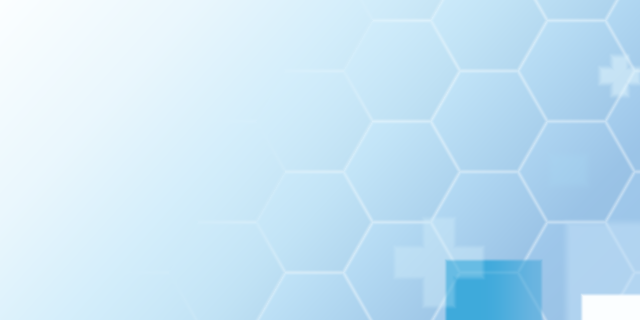
This background is drawn by a WebGL 2 fragment shader. Its source:

```glsl
#version 300 es
precision highp float;
// Pale blue medical-style backdrop: a diagonal white-to-blue gradient, a honeycomb
// of light lines fading in from the left, and translucent crosses and squares.
// Everything is built from distance functions in units of the canvas height.

#define HEX_HEIGHT 0.3151
#define HEX_ORIGIN vec2(1.2552, 0.7786)
#define LINE_HALF_WIDTH 0.0045
#define LINE_SOFT 0.006
#define LINE_ALPHA 0.40
#define CELL_SHADE 0.016
#define EDGE_SOFT 0.007
#define DOWN_WEIGHT 0.45

uniform vec2 u_resolution;
out vec4 fragColor;

const vec3 WHITE = vec3(0.985, 0.996, 1.0);
const vec3 ICE = vec3(0.915, 0.967, 0.991);
const vec3 PALE = vec3(0.825, 0.930, 0.982);
const vec3 SKY = vec3(0.755, 0.888, 0.962);
const vec3 HAZE = vec3(0.685, 0.836, 0.940);
const vec3 DUSK = vec3(0.610, 0.770, 0.908);
const vec3 AZURE = vec3(0.245, 0.665, 0.860);
const vec3 STEEL = vec3(0.430, 0.710, 0.880);

float ramp(float a, float b, float x) {
    return clamp((x - a) / (b - a), 0.0, 1.0);
}

// Gradient through the palette from white to dusky blue
vec3 skyGradient(float t) {
    vec3 c = mix(WHITE, ICE, ramp(0.0, 0.31, t));
    c = mix(c, PALE, ramp(0.31, 0.57, t));
    c = mix(c, SKY, ramp(0.57, 0.79, t));
    c = mix(c, HAZE, ramp(0.79, 0.98, t));
    return mix(c, DUSK, ramp(0.98, 1.20, t));
}

// Offset from the centre of the nearest flat-topped hexagon
vec2 hexCell(vec2 p) {
    vec2 period = HEX_HEIGHT * vec2(sqrt(3.0), 1.0);
    vec2 a = mod(p + 0.5 * period, period) - 0.5 * period;
    vec2 b = mod(p, period) - 0.5 * period;
    return dot(a, a) < dot(b, b) ? a : b;
}

// Distances to the slanted (x) and level (y) sides of a cell
vec2 hexSideDistances(vec2 q) {
    q = abs(q);
    return 0.5 * HEX_HEIGHT - vec2(dot(q, vec2(0.8660, 0.5)), q.y);
}

float boxDistance(vec2 p, vec2 halfSize) {
    vec2 d = abs(p) - halfSize;
    return length(max(d, 0.0)) + min(max(d.x, d.y), 0.0);
}

float crossDistance(vec2 p, float arm, float thick) {
    return min(boxDistance(p, vec2(arm, thick)), boxDistance(p, vec2(thick, arm)));
}

// Coverage inside a shape, with a soft rim
float cover(float d, float soft) {
    return 1.0 - smoothstep(-soft, soft, d);
}

void main() {
    vec2 p = gl_FragCoord.xy / u_resolution.y;
    float down = 1.0 - p.y;
    vec3 color = skyGradient(0.5 * p.x + DOWN_WEIGHT * down);

    // Honeycomb: shaded cells, then lines; level sides emerge before slanted ones
    vec2 cell = hexCell(p - HEX_ORIGIN);
    vec2 sides = hexSideDistances(cell);
    float diagonal = p.x + 0.6 * down;
    float slanted = cover(sides.x - LINE_HALF_WIDTH, LINE_SOFT) * smoothstep(1.00, 1.60, diagonal);
    float level = cover(sides.y - LINE_HALF_WIDTH, LINE_SOFT) * smoothstep(0.85, 1.45, diagonal);
    float line = max(slanted, level);
    color += CELL_SHADE * smoothstep(0.95, 1.50, diagonal) * (cell.y - cell.x) / HEX_HEIGHT;
    color = mix(color, WHITE, LINE_ALPHA * line);

    // Pale panel in the lower right corner and a faint tile above it
    float panel = cover(boxDistance(p - vec2(1.92, 0.10), vec2(0.15, 0.205)), 0.018);
    color = mix(color, vec3(0.75, 0.87, 0.965), 0.60 * panel);
    float tile = cover(boxDistance(p - vec2(1.777, 0.468), vec2(0.058, 0.048)), 0.018);
    color = mix(color, vec3(0.66, 0.86, 0.96), 0.25 * tile);

    // Saturated square that softens to the right, with the line showing through
    float square = cover(boxDistance(p - vec2(1.543, 0.0), vec2(0.15, 0.187)), EDGE_SOFT);
    vec3 squareColor = mix(AZURE, STEEL, smoothstep(1.50, 1.71, p.x));
    squareColor = mix(squareColor, WHITE, 0.10 * line);
    color = mix(color, squareColor, square);

    // Translucent crosses; the large one is fainter over the square
    float bigCross = cover(crossDistance(p - vec2(1.372, 0.180), 0.139, 0.049), 0.010);
    color = mix(color, vec3(0.81, 0.92, 0.975), bigCross * mix(0.45, 0.28, square));
    float smallCross = cover(crossDistance(p - vec2(1.937, 0.763), 0.063, 0.026), 0.012);
    color = mix(color, vec3(0.88, 0.96, 0.99), 0.55 * smallCross);

    // Bright white block at the corner
    float block = cover(boxDistance(p - vec2(1.92, 0.0), vec2(0.102, 0.079)), EDGE_SOFT);
    color = mix(color, WHITE, block);

    fragColor = vec4(clamp(color, 0.0, 1.0), 1.0);
}
```
